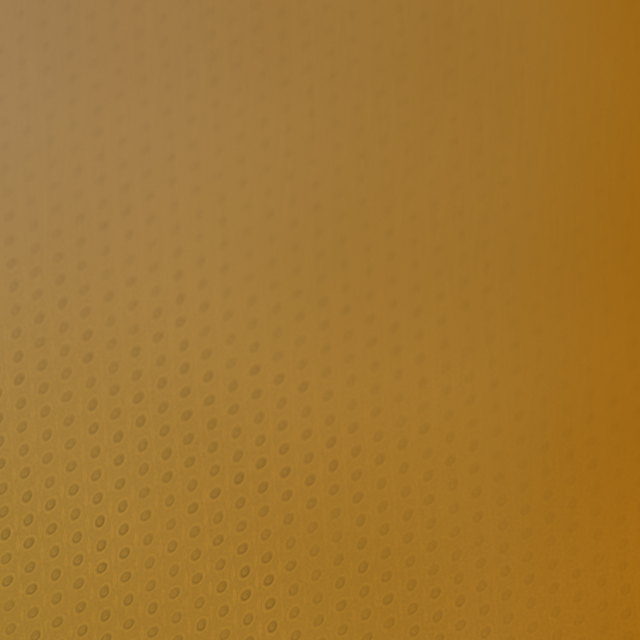
Write a Shadertoy shader that draws this texture.

```glsl
vec2 hash2(vec2 p) {
    vec3 a = fract(p.xyx * vec3(0.1031, 0.1030, 0.0973));
    a += dot(a, a.yzx + 33.33);
    return fract((a.xx + a.yz) * a.zy);
}

float cornerDot(vec2 cell, vec2 corner, vec2 f) {
    return dot(hash2(cell + corner) * 2.0 - 1.0, f - corner);
}

float gradientNoise(vec2 p) {
    vec2 i = floor(p), f = fract(p);
    vec2 u = f * f * f * (f * (f * 6.0 - 15.0) + 10.0);
    float low = mix(cornerDot(i, vec2(0, 0), f), cornerDot(i, vec2(1, 0), f), u.x);
    float high = mix(cornerDot(i, vec2(0, 1), f), cornerDot(i, vec2(1, 1), f), u.x);
    return mix(low, high, u.y);
}

// Soft line around zero distance
float line(float d, float width, float blur) {
    return 1.0 - smoothstep(max(width - blur, 0.0), width + blur, abs(d));
}

// Embossed relief: negative is dark, positive is light
float relief(vec2 uv, float focus) {
    // Slightly leaning columns, each dropped about a third of a cell
    float across = uv.x * 27.0 + uv.y * 1.7;
    float column = floor(across);
    float along = uv.y * 27.4 + column * 0.36;
    vec2 cell = vec2(column, floor(along));
    vec2 q = vec2(fract(across), fract(along)) - 0.5;
    vec2 vary = hash2(cell + 7.0);
    vec2 o = q - (vary - 0.5) * 0.07;

    // Tilted oval
    float tilt = 0.92 + (vary.x - 0.5) * 0.3;
    vec2 axis = vec2(cos(tilt), sin(tilt));
    vec2 e = vec2(dot(o, axis), dot(o, vec2(-axis.y, axis.x)));
    float d = (length(e / vec2(0.23, 0.14)) - 1.0) * 0.16;
    float blur = mix(0.15, 0.04, focus);

    float fill = 1.0 - smoothstep(-blur, blur, d);
    float ring = line(d, 0.03, blur);
    float side = dot(o, vec2(0.6, -0.8)) / 0.2;
    float rim = line(d - 0.11, 0.02, blur);
    vec2 pitOffset = e - vec2(0.09, -0.03);
    float pit = exp(-dot(pitOffset, pitOffset) * 150.0);

    // Wavy ridges between columns
    float wave = 0.05 * sin(6.2832 * (along + 0.25));
    float ridge = line(0.5 - abs(q.x) - wave * sign(q.x), 0.025, blur);
    ridge *= smoothstep(0.1, 0.4, abs(q.x));

    float blurred = -0.04 * fill - 0.015 * pit;
    float crisp = -0.025 * fill - ring * (0.075 + 0.04 * side)
                - 0.035 * pit + 0.035 * rim + 0.04 * ridge;
    return mix(blurred, crisp, focus) * (0.8 + 0.4 * vary.y);
}

void mainImage(out vec4 fragColor, in vec2 fragCoord) {
    vec2 uv = fragCoord / iResolution.xy;

    // Broad light, paler at the left and amber at the right
    vec3 bottom = mix(vec3(0.63, 0.475, 0.18), vec3(0.64, 0.435, 0.12), uv.x);
    vec3 top = mix(vec3(0.62, 0.485, 0.31), vec3(0.61, 0.425, 0.13), uv.x);
    vec3 color = mix(bottom, top, smoothstep(0.0, 1.0, uv.y));
    vec2 g = (uv - vec2(0.2, 0.6)) / vec2(0.45, 0.4);
    color += vec3(0.025, 0.028, 0.035) * exp(-dot(g, g));
    color -= vec3(0.0, 0.025, 0.05) * smoothstep(0.75, 1.05, uv.x);
    color += 0.015 * gradientNoise(uv * 4.0 + 3.0);

    // Pattern is sharp at the lower left and fades up and right
    float focus = 1.0 - smoothstep(0.1, 0.8, uv.y + uv.x * 0.3);
    float strength = mix(1.0, 0.3, smoothstep(0.3, 0.95, uv.x))
                   * mix(1.0, 0.5, smoothstep(0.3, 0.9, uv.y));
    strength *= 1.0 + 0.6 * gradientNoise(uv * 9.0);
    color *= 1.0 + 1.15 * strength * relief(uv, focus);

    // Fine grain and faint vertical streaks
    float grain = gradientNoise(uv * 190.0) * mix(0.012, 0.05, focus);
    float streak = gradientNoise(uv * vec2(110.0, 14.0)) * 0.016;
    color *= 1.0 + grain + streak;

    fragColor = vec4(clamp(color, 0.0, 1.0), 1.0);
}
```
